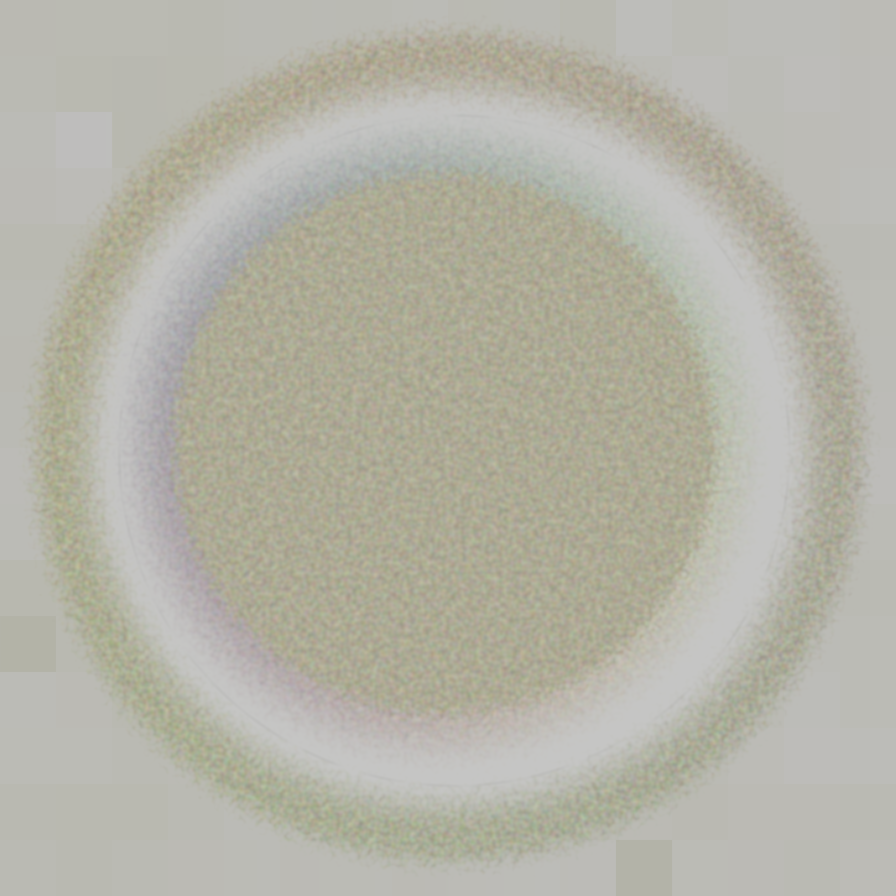
Write a WebGL 1 fragment shader that draws this background.

```glsl
precision highp float;
// Draws a grainy olive disc with a pale iridescent halo and a fuzzy ring on blocky grey.
uniform vec2 u_resolution;

const float TAU = 6.28319;
const vec3 STONE = vec3(0.723, 0.723, 0.688);
const vec3 SILVER = vec3(0.745, 0.742, 0.735);
const vec3 MIST = vec3(0.773, 0.773, 0.768);
const vec3 OLIVE = vec3(0.677, 0.666, 0.582);
const vec3 RING = vec3(0.672, 0.665, 0.582);

float hash(vec2 p) {
  vec3 q = fract(vec3(p.xyx) * 0.1031);
  q += dot(q, q.yzx + 33.33);
  return fract((q.x + q.y) * q.z);
}

vec2 gradient(vec2 cell) {
  float angle = TAU * hash(cell);
  return vec2(cos(angle), sin(angle));
}

// Gradient noise, roughly -0.7 to 0.7
float noise(vec2 p) {
  vec2 i = floor(p);
  vec2 f = p - i;
  vec2 w = f * f * f * (f * (f * 6.0 - 15.0) + 10.0);
  vec2 e = vec2(1.0, 0.0);
  float low = mix(dot(gradient(i), f), dot(gradient(i + e), f - e), w.x);
  float high = mix(dot(gradient(i + e.yx), f - e.yx),
                   dot(gradient(i + 1.0), f - 1.0), w.x);
  return mix(low, high, w.y);
}

// Two turned octaves hide the noise lattice
float speckle(vec2 p, float offset) {
  vec2 turned = vec2(0.8 * p.x - 0.6 * p.y, 0.6 * p.x + 0.8 * p.y);
  return noise(p * 172.0 + offset) + 0.7 * noise(turned * 97.0 + offset + 57.3);
}

// Shared light grain plus a separate grain for each channel
vec3 colourGrain(vec2 p) {
  vec3 tint = vec3(speckle(p, 11.3), speckle(p, 317.7), speckle(p, 631.1));
  return 0.046 * tint + 0.052 * speckle(p, 873.5);
}

// Hue wheel: red at 0, green at a third, blue at two thirds of a turn
vec3 hueTint(float angle) {
  return cos(angle - TAU * vec3(0.0, 1.0, 2.0) / 3.0);
}

float square(vec2 p, vec2 corner, float size, float soft) {
  vec2 d = abs(p - corner - 0.5 * size) - 0.5 * size;
  return 1.0 - smoothstep(-soft, soft, max(d.x, d.y));
}

// Faint square tiles in two sizes, with a few stronger ones
vec3 tiledBackdrop(vec2 p, float soft) {
  float coarse = hash(floor(p * 8.0) + 3.0);
  float fine = hash(floor(p * 16.0) + 29.0);
  float cool = 0.15 + 0.35 * smoothstep(0.1, 0.7, p.x);
  cool += 0.5 * (coarse - 0.5) + 0.45 * (fine - 0.5);
  cool += 0.6 * square(p, vec2(0.6875, 0.9375), 0.0625, soft);
  cool += 0.7 * square(p, vec2(0.0625, 0.8125), 0.0625, soft);
  vec3 colour = mix(STONE, SILVER, clamp(cool, 0.0, 1.1));
  float dark = square(p, vec2(0.0, 0.25), 0.0625, soft);
  dark += square(p, vec2(0.6875, 0.0), 0.0625, soft);
  return mix(colour, vec3(0.698, 0.698, 0.652), 0.9 * dark);
}

void main() {
  vec2 p = gl_FragCoord.xy / u_resolution;
  float soft = 0.7 / min(u_resolution.x, u_resolution.y);
  vec2 fromRing = p - vec2(0.501, 0.501);
  vec2 fromDisc = p - vec2(0.496, 0.505);
  float angle = atan(fromRing.y, fromRing.x);
  float ringRadius = length(fromRing);
  float discRadius = length(fromDisc);
  vec3 grain = colourGrain(p);
  float fuzz = speckle(p, 419.7);

  // Pale band between the disc and the ring
  vec3 colour = tiledBackdrop(p, soft);
  float band = 1.0 - smoothstep(0.38, 0.455, ringRadius);
  colour = mix(colour, MIST, band);

  // Broken hairline within the pale band
  float lineRadius = length(p - vec2(0.507, 0.497));
  float hairline = 1.0 - smoothstep(0.0, 0.0032, abs(lineRadius - 0.374));
  colour -= 0.025 * hairline * smoothstep(-0.3, 0.3, noise(p * 22.0));

  // Fuzzy outer ring with a faint hue that turns around it
  float fuzzyRadius = ringRadius + 0.014 * fuzz;
  float ring = smoothstep(0.37, 0.436, fuzzyRadius);
  ring *= 1.0 - smoothstep(0.442, 0.48, fuzzyRadius);
  vec3 ringColour = RING + 0.011 * hueTint(angle - 1.92);
  colour = mix(colour, ringColour + 1.15 * grain, ring);

  // Iridescent shade around the disc, wider and darker on the left
  float leftness = 0.5 + 0.5 * cos(angle - 2.8);
  float reach = mix(0.068, 0.078, leftness);
  float shade = 1.0 - smoothstep(-0.004, reach, discRadius - 0.3 + 0.014 * fuzz);
  vec3 shadeColour = mix(vec3(0.725, 0.725, 0.69), vec3(0.65, 0.645, 0.628), leftness);
  shadeColour += 0.022 * hueTint(angle + 1.48);
  colour = mix(colour, shadeColour + 0.8 * grain, shade);

  // Grainy central disc
  float disc = 1.0 - smoothstep(0.29, 0.313, discRadius + 0.012 * fuzz);
  colour = mix(colour, OLIVE + grain, disc);

  gl_FragColor = vec4(colour, 1.0);
}
```
